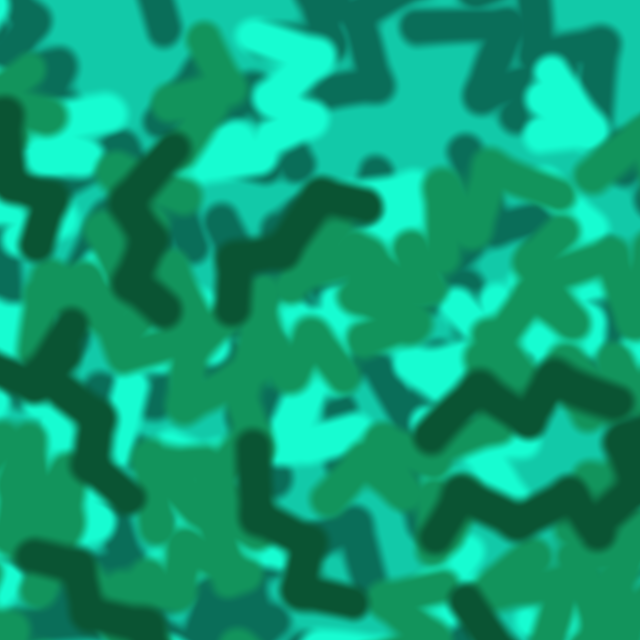
Give the GLSL for this pattern, as a WebGL 1 fragment shader.

```glsl
precision highp float;
uniform vec2 u_resolution;

// Paint, from the bottom layer to the top one
const vec3 TURQUOISE  = vec3(0.07, 0.79, 0.66);
const vec3 DEEP_TEAL  = vec3(0.04, 0.43, 0.35);
const vec3 AQUA       = vec3(0.09, 0.99, 0.82);
const vec3 LEAF_GREEN = vec3(0.07, 0.58, 0.36);
const vec3 DARK_GREEN = vec3(0.04, 0.33, 0.20);

struct Brush {
  float cell;     // spacing between strokes
  float reach;    // mean length of one straight part
  float turn;     // mean bend between parts, in radians
  float heading;  // preferred starting direction
  float spread;   // deviation from that direction
  float top;      // no stroke starts above this height
  float seed;
};

const Brush TEAL_BRUSH = Brush(0.190, 0.110, 2.2, 0.6, 3.1, 9.00, 11.0);
const Brush AQUA_BRUSH = Brush(0.170, 0.090, 2.4, 0.0, 0.5, 0.84, 23.0);
const Brush LEAF_BRUSH = Brush(0.170, 0.090, 2.3, 1.4, 1.2, 0.80, 37.0);
const Brush DARK_BRUSH = Brush(0.295, 0.085, 1.2, 0.0, 3.1, 0.82, 53.0);

const float STROKE_RADIUS = 0.028;
const float EDGE_SOFTNESS = 0.011;
const float JOINT_BLEND   = 0.012;
const float WOBBLE_SIZE   = 0.009;
const float WOBBLE_SCALE  = 7.0;
const int   PARTS         = 4;

vec2 hash2(vec2 p) {
  vec3 q = fract(p.xyx * vec3(0.1031, 0.1030, 0.0973));
  q += dot(q, q.yzx + 33.33);
  return fract((q.xx + q.yz) * q.zy);
}

float gradientDot(vec2 corner, vec2 offset) {
  float angle = 6.2832 * hash2(corner).x;
  return dot(vec2(cos(angle), sin(angle)), offset);
}

float gradientNoise(vec2 p) {
  vec2 i = floor(p), f = fract(p);
  vec2 u = f * f * f * (f * (f * 6.0 - 15.0) + 10.0);
  vec2 e = vec2(1.0, 0.0);
  float low  = mix(gradientDot(i, f), gradientDot(i + e, f - e), u.x);
  float high = mix(gradientDot(i + e.yx, f - e.yx), gradientDot(i + 1.0, f - 1.0), u.x);
  return mix(low, high, u.y);
}

float segmentDistance(vec2 p, vec2 a, vec2 b) {
  vec2 pa = p - a, ba = b - a;
  return length(pa - ba * clamp(dot(pa, ba) / dot(ba, ba), 0.0, 1.0));
}

float smoothMin(float a, float b, float k) {
  float h = max(k - abs(a - b), 0.0) / k;
  return min(a, b) - 0.25 * h * h * k;
}

// Distance to one zigzag stroke drawn from its start point
float strokeDistance(vec2 p, vec2 start, vec2 id, Brush brush) {
  float heading = brush.heading + brush.spread * (2.0 * hash2(id + 7.7).x - 1.0);
  float side = hash2(id + 3.3).y < 0.5 ? -1.0 : 1.0;
  float d = 1.0;
  for (int k = 0; k < PARTS; k++) {
    vec2 r = hash2(id + 17.3 * float(k + 1));
    vec2 end = start + brush.reach * (0.7 + 0.6 * r.x) * vec2(cos(heading), sin(heading));
    d = smoothMin(d, segmentDistance(p, start, end), JOINT_BLEND);
    heading += side * brush.turn * (0.6 + 0.8 * r.y);
    side = -side;
    start = end;
  }
  return d;
}

// Soft coverage of a whole layer of strokes
float strokes(vec2 p, Brush brush) {
  vec2 home = floor(p / brush.cell);
  float d = 1.0;
  for (int y = -2; y <= 2; y++) {
    for (int x = -2; x <= 2; x++) {
      vec2 cell = home + vec2(float(x), float(y));
      vec2 id = cell + brush.seed * vec2(3.0, 5.0);
      vec2 start = (cell + hash2(id)) * brush.cell;
      if (start.y < brush.top) {
        d = smoothMin(d, strokeDistance(p, start, id, brush), JOINT_BLEND);
      }
    }
  }
  return 1.0 - smoothstep(-EDGE_SOFTNESS, EDGE_SOFTNESS, d - STROKE_RADIUS);
}

void main() {
  vec2 uv = gl_FragCoord.xy / u_resolution.y;

  // Unsteady hand
  vec2 q = uv * WOBBLE_SCALE;
  vec2 p = uv + WOBBLE_SIZE * vec2(gradientNoise(q + 40.0), gradientNoise(q + 90.0));

  // Layers of paint
  vec3 colour = TURQUOISE;
  colour = mix(colour, DEEP_TEAL, strokes(p, TEAL_BRUSH));
  colour = mix(colour, AQUA, strokes(p, AQUA_BRUSH));
  colour = mix(colour, LEAF_GREEN, strokes(p, LEAF_BRUSH));
  colour = mix(colour, DARK_GREEN, strokes(p, DARK_BRUSH));
  gl_FragColor = vec4(colour, 1.0);
}
```
